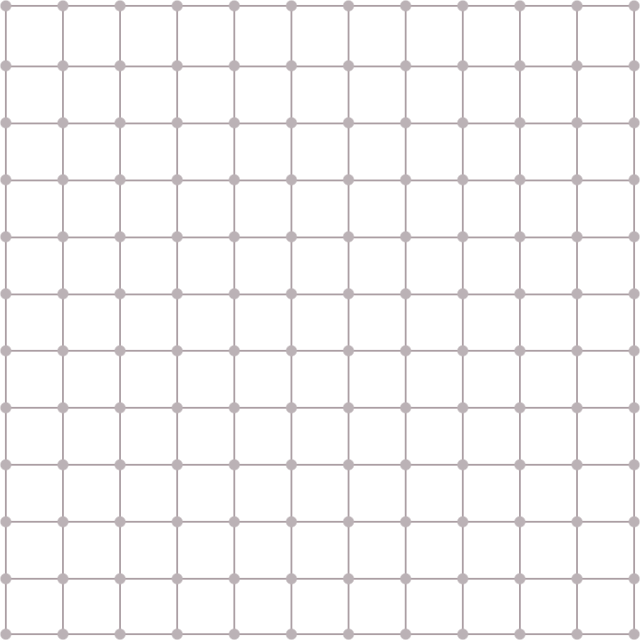
Reproduce this pattern procedurally as a WebGL 2 fragment shader.

```glsl
#version 300 es
precision highp float;

uniform vec2 u_resolution;
out vec4 outColor;

// Coverage of a shape from its signed distance, softened over one pixel
float coverage(float dist, float pixel) {
    return clamp(0.5 - dist / pixel, 0.0, 1.0);
}

// Height of a grid row; the two outermost rows sit slightly off the even pitch
float rowHeight(float row) {
    float nudge = row < 0.5 ? 0.0025 : row > 10.5 ? 0.0046 : 0.0;
    return 0.0066 + 0.08906 * row + nudge;
}

void main() {
    vec2 uv = gl_FragCoord.xy / u_resolution;
    float pixel = 1.0 / min(u_resolution.x, u_resolution.y);

    // Nearest crossing of the 12 by 12 grid
    vec2 cell = clamp(round((uv - vec2(0.0091, 0.0066)) / vec2(0.08925, 0.08906)), 0.0, 11.0);
    vec2 node = vec2(0.0091 + 0.08925 * cell.x, rowHeight(cell.y));
    vec2 offset = uv - node;

    // Horizontal lines of the upper inner rows hang a little below their dots
    float sag = cell.y > 5.5 && cell.y < 10.5 ? 0.001 : 0.0;
    vec2 lineDist = abs(offset + vec2(0.0, sag)) - 0.0014;

    // Lines end at the outermost crossings
    vec2 outside = max(vec2(0.0091) - uv, uv - vec2(0.9909));
    float vertical = coverage(max(lineDist.x, outside.y), pixel);
    float horizontal = coverage(max(lineDist.y, outside.x), pixel);

    // Round dots with a slightly soft rim
    float dot_ = coverage(length(offset) - 0.0085, max(pixel, 0.0024));

    vec3 lineColor = vec3(0.67, 0.62, 0.64);
    vec3 dotColor = vec3(0.735, 0.70, 0.715);
    vec3 color = mix(vec3(1.0), lineColor, max(vertical, horizontal));
    color = mix(color, dotColor, dot_);
    outColor = vec4(color, 1.0);
}
```
